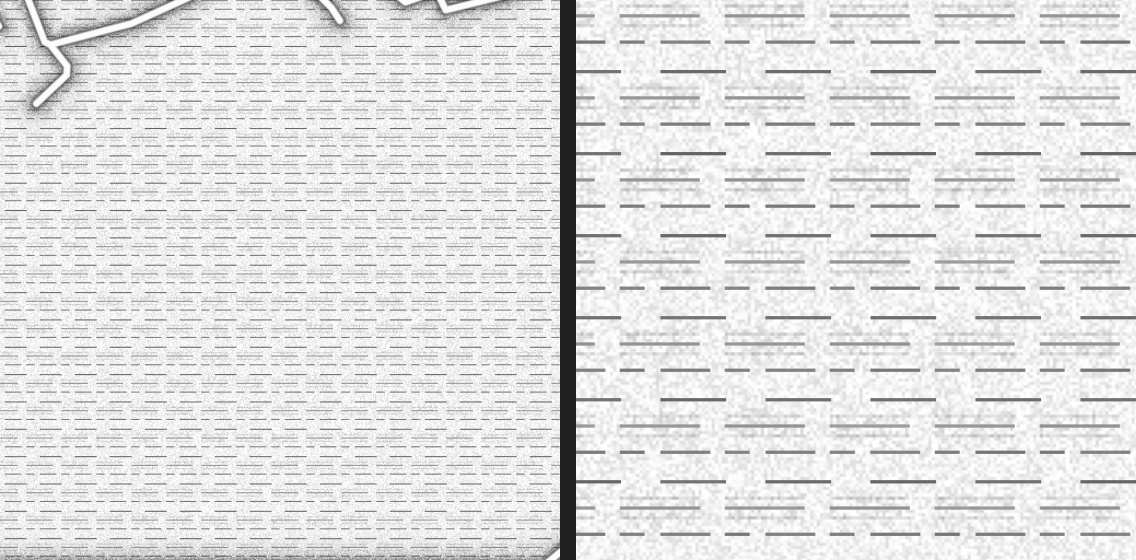
Left, the full canvas; right, a detail of the centre.
A Shadertoy shader for this texture:

```glsl
// Pale woven sheet: a repeating tile of three dashed thread rows over fine
// stippled grain, crossed near its borders by white cracks with sooty halos.
// Threads are periodic boxes; cracks are distances to bent segments.

const float GRID = 512.0;               // weave units across the canvas
const vec2 TILE = vec2(32.0, 25.0);     // one repeat, in weave units
const float CRACK_RADIUS = 0.0068;      // canvas units
const float HALO_REACH = 0.013;

float hash(vec2 p) {
    vec3 q = fract(vec3(p.xyx) * vec3(0.1031, 0.1030, 0.0973));
    q += dot(q, q.yzx + 33.33);
    return fract((q.x + q.y) * q.z);
}

float noise(vec2 p) {
    vec2 i = floor(p), f = p - i;
    f = f * f * (3.0 - 2.0 * f);
    vec2 e = vec2(1.0, 0.0);
    return mix(mix(hash(i), hash(i + e), f.x),
               mix(hash(i + e.yx), hash(i + e.xx), f.x), f.y);
}

// Signed offset from the nearest repeat of a centre
float wrapOffset(float v, float centre, float period) {
    return mod(v - centre + 0.5 * period, period) - 0.5 * period;
}

float box(float offset, float halfSize, float aa) {
    return clamp((halfSize - abs(offset)) / aa + 0.5, 0.0, 1.0);
}

// Dash repeated in every tile, with slightly uneven ink
float dash(vec2 p, float row, float start, float len, float aa) {
    float centre = start + 0.5 * len;
    vec2 d = vec2(wrapOffset(p.x, centre, TILE.x), wrapOffset(p.y, row, TILE.y));
    vec2 id = floor((p - vec2(centre, row)) / TILE + 0.5);
    float ink = 0.88 + 0.12 * hash(id + row + start);
    return box(d.x, 0.5 * len, aa) * box(d.y, 0.5, aa) * ink;
}

float segment(vec2 p, vec2 a, vec2 b) {
    vec2 pa = p - a, ba = b - a;
    return length(pa - ba * clamp(dot(pa, ba) / dot(ba, ba), 0.0, 1.0));
}

float bend(vec2 p, vec2 a, vec2 b, vec2 c) {
    return min(segment(p, a, b), segment(p, b, c));
}

float crackDistance(vec2 p) {
    vec2 fork = vec2(0.090, 0.920), elbow = vec2(0.119, 0.866);
    // Forked crack at the upper left
    float d = bend(p, vec2(0.043, 1.02), vec2(0.080, 0.925), fork);
    d = min(d, bend(p, fork, vec2(0.235, 0.958), vec2(0.345, 1.008)));
    d = min(d, bend(p, fork, vec2(0.120, 0.882), elbow));
    d = min(d, segment(p, elbow, vec2(0.065, 0.815)));
    d = min(d, segment(p, vec2(-0.03, 1.0), vec2(-0.002, 0.953)));
    // Short cracks along the top
    d = min(d, bend(p, vec2(0.570, 1.008), vec2(0.592, 0.986), vec2(0.607, 0.963)));
    d = min(d, bend(p, vec2(0.700, 1.015), vec2(0.724, 0.996), vec2(0.770, 1.012)));
    d = min(d, bend(p, vec2(0.780, 1.015), vec2(0.796, 0.982), vec2(0.910, 1.010)));
    // Crack under the bottom edge, rising at the right corner
    return min(d, bend(p, vec2(-0.05, -0.011), vec2(0.970, -0.011), vec2(1.02, 0.030)));
}

// Grey level of the woven ground
float weave(vec2 p, float grain, float aa) {
    float band = exp(-pow(wrapOffset(p.y, 0.5, TILE.y) / 5.0, 2.0))
               * box(wrapOffset(p.x, 4.2, TILE.x), 12.2, 2.0);
    float shade = 1.0 - mix(0.15, 0.20, band) * pow(grain, 1.6);

    // Faint threads either side of the long grey one
    float faint = dash(p, 22.5, 24.0, 24.4, aa) + dash(p, 3.5, 24.0, 24.4, aa);
    shade -= 0.10 * faint;

    // Long grey row, paired short row, dark row
    float longRow = dash(p, 0.5, 24.0, 24.4, aa);
    float pairRow = dash(p, 8.5, 4.4, 15.2, aa) + dash(p, 8.5, 24.0, 7.6, aa);
    float darkRow = dash(p, 17.5, 4.4, 20.0, aa);
    shade = mix(shade, 0.57, longRow);
    shade = mix(shade, 0.46, pairRow);
    return mix(shade, 0.39, darkRow);
}

void mainImage(out vec4 fragColor, in vec2 fragCoord) {
    vec2 uv = fragCoord / iResolution.xy;
    vec2 p = vec2(uv.x, 1.0 - uv.y) * GRID;
    float pixel = 1.0 / iResolution.y;
    float grain = noise(p - 0.5);
    float shade = weave(p, grain, GRID * pixel);

    // Stippled soot fading away from the cracks
    float d = crackDistance(uv) - CRACK_RADIUS;
    float soot = exp(-max(d, 0.0) / HALO_REACH);
    float speck = noise(p + 70.5);
    shade *= 1.0 - 0.62 * soot * mix(speck * 1.3, 1.0, soot * soot);

    // White crack core with softly shaded sides
    float core = 0.99 - 0.22 * smoothstep(-0.0035, 0.0, d);
    shade = mix(core, shade, smoothstep(-pixel, pixel, d));

    fragColor = vec4(vec3(clamp(shade, 0.0, 1.0)), 1.0);
}
```
